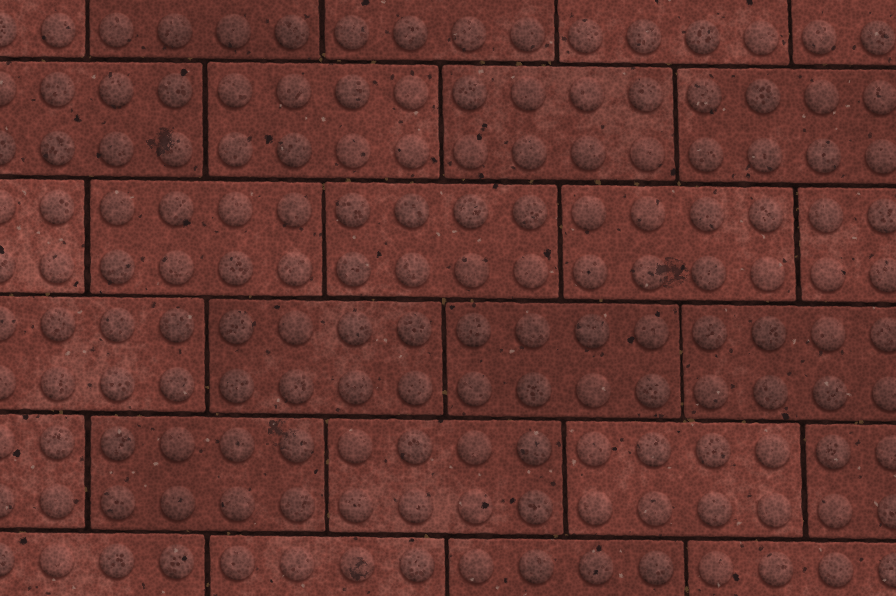
Reproduce this texture procedurally as a Shadertoy shader.

```glsl
// Tactile paving: red bricks in running bond, each with a 4 x 2 grid of domes.
// Bricks are rounded-box distances, domes are shaded discs; cellular noise adds
// pits, grit and stains, and layered sines add the mottled clay.

const float PITCH_TOP   = 0.3926;   // brick length at the top, in canvas heights
const float PITCH_GROW  = 0.0100;   // extra length at the bottom
const float ROW_HEIGHT  = 0.1982;
const vec2  FIRST_JOINT = vec2(0.147, 0.0975);
const float TILT        = 0.0110;   // rows sink slightly to the right
const float HALF_GAP    = 0.0038;
const float CORNER      = 0.0045;
const float BEVEL       = 0.0055;
const float JITTER      = 0.0014;   // misplacement of single bricks
const float TONE_RANGE  = 0.17;     // brightness spread between bricks
const float GRAIN       = 0.30;
const vec2  DOMES       = vec2(4.0, 2.0);
const float DOME_RADIUS = 0.0290;
const float DOME_RELIEF = 0.30;
const vec2  LIGHT       = vec2(0.42, -0.91);   // y points down

const vec3 CLAY   = vec3(0.420, 0.216, 0.184);
const vec3 DUSTY  = vec3(0.465, 0.280, 0.245);
const vec3 WORN   = vec3(0.455, 0.292, 0.265);
const vec3 SHADOW = vec3(0.230, 0.108, 0.092);
const vec3 JOINT  = vec3(0.120, 0.067, 0.058);
const vec3 GRIT   = vec3(0.120, 0.085, 0.085);
const vec3 CHIP   = vec3(0.620, 0.520, 0.470);
const vec3 STRAW  = vec3(0.420, 0.300, 0.190);

float hash(vec2 p) {
    return fract(sin(dot(p, vec2(127.1, 311.7))) * 43758.5);
}

vec2 hash2(vec2 p) {
    return vec2(hash(p), hash(p + 37.3));
}

// Distance to the nearest scattered point, and the random value of that point
vec2 cellular(vec2 p) {
    vec2 base = floor(p), best = vec2(9.0, 0.0);
    for (int j = -1; j <= 1; j++)
    for (int i = -1; i <= 1; i++) {
        vec2 cell = base + vec2(i, j);
        float d = length(cell + hash2(cell) - p);
        if (d < best.x) best = vec2(d, hash(cell + 11.7));
    }
    return best;
}

// Round spots in a given share of the cells, with varied size
float spots(vec2 p, float density, float share, float maxRadius) {
    vec2 c = cellular(p * density);
    float radius = maxRadius * mix(0.35, 1.0, fract(c.y * 91.7));
    float soft = density / iResolution.y;
    return step(c.y, share) * (1.0 - smoothstep(radius - soft, radius + soft, c.x));
}

// Layered, rotated sines, roughly -1 to 1
float mottle(vec2 p) {
    float sum = 0.0, amp = 0.5;
    for (int i = 0; i < 5; i++) {
        p = mat2(1.6, 1.2, -1.2, 1.6) * p + 1.3;
        sum += amp * sin(p.x + sin(1.3 * p.y)) * sin(p.y + 1.7 * sin(0.7 * p.x));
        amp *= 0.65;
    }
    return sum;
}

float roundBox(vec2 p, vec2 halfSize, float r) {
    vec2 q = abs(p) - halfSize + r;
    return length(max(q, 0.0)) + min(max(q.x, q.y), 0.0) - r;
}

void mainImage(out vec4 fragColor, in vec2 fragCoord) {
    float px = 1.0 / iResolution.y;
    vec2 p = vec2(fragCoord.x, iResolution.y - fragCoord.y) * px;

    // Running bond: alternate rows shift by half a brick
    vec2 size = vec2(PITCH_TOP + PITCH_GROW * p.y, ROW_HEIGHT);
    vec2 grid = (p - FIRST_JOINT - vec2(0.0, TILT * p.x)) / size;
    grid.x -= 0.5 * (1.0 - mod(floor(grid.y), 2.0));
    vec2 id = floor(grid);
    vec2 local = (fract(grid) - 0.5) * size + JITTER * (2.0 * hash2(id) - 1.0);

    // Clay with mottling, dust, two sizes of grain and a tone per brick
    float broad = mottle(p * 2.5);
    float fine = mottle(p * 45.0);
    float grain = cellular(p * 170.0).x + 0.6 * cellular(p * 85.0 + 5.0).x - 0.75;
    float tone = 1.0 + TONE_RANGE * (hash(id + 5.1) - 0.5) + 0.10 * broad;
    vec3 col = mix(CLAY, DUSTY, 0.65 * smoothstep(0.05, 0.75, broad + 0.5 * fine));
    col *= 1.03 + 0.10 * fine + GRAIN * grain;

    // Domes: thrown shadow, lit rim, round shading, worn and pitted tops
    vec2 spacing = size / DOMES;
    vec2 d = (fract(local / spacing) - 0.5) * spacing;
    vec2 domeId = id * 8.0 + floor(local / spacing);
    float dist = length(d);
    float dome = 1.0 - smoothstep(-px, px, dist - DOME_RADIUS);
    float shadowDist = length(d + 0.0040 * LIGHT) - DOME_RADIUS;
    col = mix(col, SHADOW, 0.85 * (1.0 - smoothstep(-0.003, 0.004, shadowDist)));
    float k = min(dist / DOME_RADIUS, 1.0);
    float slope = dot(d / DOME_RADIUS, LIGHT) * k;
    float wear = hash(domeId);
    vec3 domeCol = mix(CLAY, WORN, (0.65 + 0.35 * wear) * (1.0 - 0.6 * pow(k, 4.0)));
    domeCol *= 1.02 + DOME_RELIEF * slope - 0.12 * pow(k, 8.0) + 0.12 * fine
             + GRAIN * grain - 0.10 * wear;
    float pits = spots(p + 0.002 * fine, 120.0, 0.45, 0.48);
    pits *= smoothstep(-0.3, 0.4, fine + wear - 0.4);
    domeCol = mix(domeCol, SHADOW, 0.75 * pits * (1.0 - k * k));
    col = mix(col, domeCol, dome) * tone;

    // Bevelled brick edge, lit from above
    vec2 halfBrick = 0.5 * size - HALF_GAP;
    float edge = roundBox(local, halfBrick, CORNER) + 0.0018 * fine + 0.0010 * broad;
    vec2 side = smoothstep(halfBrick - BEVEL, halfBrick, abs(local));
    col *= 1.0 + 0.22 * dot(side * sign(local), LIGHT);

    // Dark stains, loose grit and pale chips with ragged outlines
    vec2 ragged = p + 0.004 * vec2(fine, mottle(p * 60.0 + 9.0));
    float stain = spots(p + 0.02 * vec2(fine, broad), 6.0, 0.07, 0.20);
    col = mix(col, GRIT, 0.60 * stain * smoothstep(-0.3, 0.3, fine));
    col = mix(col, GRIT, 0.90 * spots(ragged, 22.0, 0.07, 0.13));
    col = mix(col, GRIT, 0.65 * spots(ragged + 3.7, 65.0, 0.07, 0.24));
    col = mix(col, CHIP, 0.60 * spots(ragged + 8.3, 50.0, 0.04, 0.17));

    // Open joints holding scraps of straw
    vec3 gap = JOINT * (1.0 + 0.6 * fine);
    gap = mix(gap, STRAW, 0.7 * spots(ragged + 1.9, 70.0, 0.14, 0.35));
    fragColor = vec4(clamp(mix(col, gap, smoothstep(-px, px, edge)), 0.0, 1.0), 1.0);
}
```
